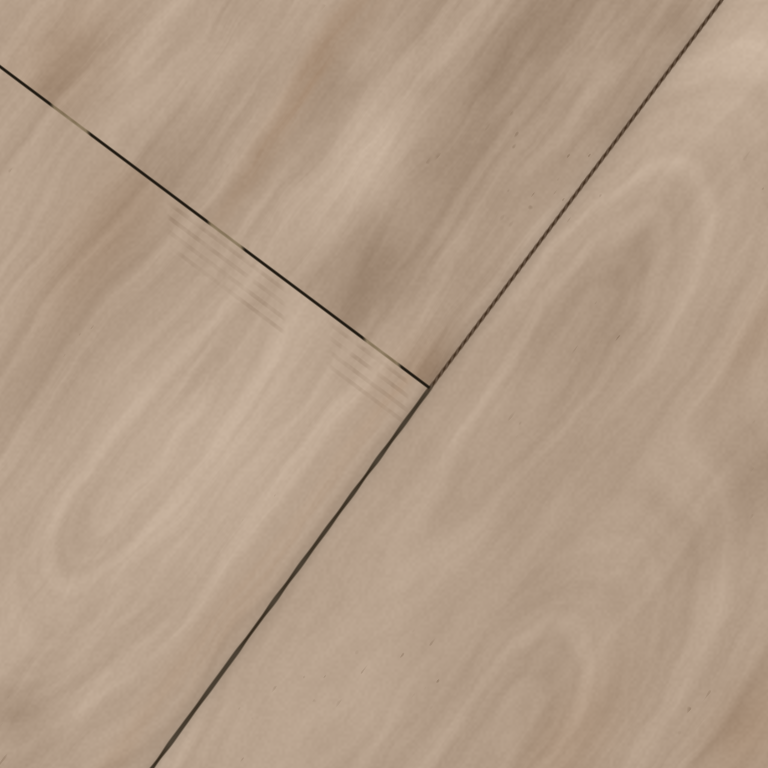
Give the GLSL for this texture, as a three.js fragment shader.

```glsl
// Three pale wood planks meeting at a T joint, laid on the diagonal.
// Warped open-ended rings give the cathedral grain, stretched noise the fibres,
// soft spots the stains; dark broken gaps separate the boards.
varying vec2 vUv;

const vec2 JOINT = vec2(0.56, 0.495);

float hash(vec2 p) {
  vec3 q = fract(vec3(p.xyx) * 0.1031);
  q += dot(q, q.yzx + 33.33);
  return fract((q.x + q.y) * q.z);
}

float noise(vec2 p) {
  vec2 i = floor(p), f = fract(p);
  f = f * f * (3.0 - 2.0 * f);
  return mix(mix(hash(i), hash(i + vec2(1, 0)), f.x),
             mix(hash(i + vec2(0, 1)), hash(i + vec2(1, 1)), f.x), f.y);
}

float fbm(vec2 p) {
  float sum = 0.0, amp = 0.5;
  for (int i = 0; i < 4; i++) {
    sum += amp * (noise(p) - 0.5);
    p = p * 2.03 + 17.3;
    amp *= 0.5;
  }
  return sum;
}

// x runs along the boards, y across them to the right
vec2 toGrain(vec2 p) {
  p -= JOINT;
  return vec2(dot(p, vec2(0.597, 0.802)), dot(p, vec2(0.802, -0.597)));
}

// Soft stain, sized along and across the grain
float stain(vec2 g, vec2 centre, vec2 size) {
  vec2 d = (g - toGrain(centre)) / size;
  return exp(-dot(d, d));
}

// Ring rounded at the end that faces tip (+1 or -1), drawn out at the other
float ringRadius(vec2 g, vec2 centre, float squash, float tip) {
  vec2 d = g - centre;
  d.x *= d.x * tip > 0.0 ? squash : 0.14;
  return length(d);
}

// Broad growth bands with finer lines between them
float rings(float r) {
  return 0.012 * sin(r * 125.0) + 0.006 * sin(r * 340.0 + 1.0) + 0.05 * fbm(vec2(r * 80.0, 3.0));
}

float band(float x, float lo, float hi) {
  return smoothstep(lo - 0.004, lo + 0.004, x) * (1.0 - smoothstep(hi - 0.004, hi + 0.004, x));
}

void main() {
  vec2 p = vUv;
  vec2 g = toGrain(p);

  // Signed distances to the long seam and the cross seam
  float slope = p.y > JOINT.y ? 0.752 : 0.731;
  float across = (p.x - JOINT.x - (p.y - JOINT.y) * slope) * 0.8;
  float above = (p.y - JOINT.y + (p.x - JOINT.x) * 0.748) * 0.801;

  vec2 warp = vec2(fbm(g * vec2(5.0, 9.0) + 4.0), fbm(g * vec2(5.0, 9.0) + 31.0));
  vec2 w = g + warp * vec2(0.09, 0.05);
  float fibre = fbm(vec2(w.x * 5.0, w.y * 80.0) + 50.0);
  float tone = 0.0;
  float brown = 0.0;

  if (across > 0.0) {
    // Right board: one tall arch and a second below it
    float arch = ringRadius(w, vec2(0.2, 0.115), 0.4, 1.0);
    float lower = ringRadius(w, vec2(-0.28, 0.35), 0.4, 1.0);
    float r = -log(exp(-arch * 40.0) + exp(-lower * 40.0)) / 40.0;
    tone = rings(r) + 0.04 * fibre + 0.06 * fbm(w * vec2(6.0, 10.0));
    tone += 0.04 * exp(-pow((arch - 0.09) / 0.01, 2.0)) * smoothstep(0.05, 0.3, g.x);
    tone += 0.05 * stain(g, vec2(0.95, 0.92), vec2(0.18, 0.09));
    tone += 0.035 * stain(g, vec2(0.38, 0.08), vec2(0.15, 0.08));
    tone += 0.03 * stain(g, vec2(0.6, 0.26), vec2(0.06, 0.04));
    tone -= 0.045 * stain(g, vec2(0.83, 0.66), vec2(0.14, 0.05));
    tone -= 0.04 * stain(g, vec2(0.74, 0.42), vec2(0.2, 0.08));
    tone -= 0.04 * stain(g, vec2(0.97, 0.36), vec2(0.16, 0.03));
    brown = 0.8 * stain(g, vec2(0.98, 0.05), vec2(0.1, 0.05))
          + 0.6 * stain(g, vec2(0.74, 0.03), vec2(0.12, 0.05))
          + 0.4 * stain(g, vec2(0.99, 0.57), vec2(0.09, 0.03));
  } else if (above > 0.0) {
    // Upper board: long streaks and cloudy grey patches
    tone = 0.09 * fibre + 0.13 * fbm(w * vec2(7.0, 13.0) + 9.0) + 0.04 * fbm(vec2(w.x * 3.0, w.y * 28.0));
    tone += 0.045 * stain(g, vec2(0.5, 0.82), vec2(0.2, 0.055));
    tone += 0.035 * stain(g, vec2(0.29, 0.92), vec2(0.15, 0.05));
    tone -= 0.065 * stain(w, vec2(0.68, 0.93), vec2(0.2, 0.05));
    tone -= 0.06 * stain(w, vec2(0.56, 0.73), vec2(0.16, 0.04));
    tone -= 0.07 * stain(w, vec2(0.47, 0.64), vec2(0.09, 0.05));
    tone -= 0.04 * stain(w, vec2(0.57, 0.88), vec2(0.04, 0.025));
    brown = (stain(w, vec2(0.44, 0.95), vec2(0.11, 0.02))
           + 0.9 * stain(w, vec2(0.34, 0.8), vec2(0.1, 0.02))) * (0.9 + 3.0 * fibre)
          + 0.6 * stain(g, vec2(0.08, 0.92), vec2(0.1, 0.06))
          + 0.6 * stain(g, vec2(0.55, 0.52), vec2(0.05, 0.04));
  } else {
    // Lower left board: long nested loops
    float r = ringRadius(w, vec2(-0.34, -0.235), 0.42, -1.0);
    tone = 0.012 + rings(r) + 0.06 * fibre;
    tone += 0.04 * stain(g, vec2(0.27, 0.4), vec2(0.3, 0.11));
    tone -= 0.04 * stain(g, vec2(0.04, 0.5), vec2(0.25, 0.04));
    tone -= 0.04 * stain(g, vec2(0.03, 0.06), vec2(0.05, 0.06));
    brown = 0.6 * stain(g, vec2(0.14, 0.7), vec2(0.14, 0.05))
          + 0.5 * exp(-pow((across + 0.035) / 0.025, 2.0)) * (0.7 + 3.0 * fibre);
    // Faint saw marks beside the cross seam
    float marks = smoothstep(0.0, 0.9, sin(above * 420.0)) * band(above, -0.06, -0.008);
    tone -= 0.05 * marks * (band(p.x, 0.22, 0.37) + band(p.x, 0.43, 0.53)) * noise(g * vec2(40.0, 70.0));
  }

  // Surface speckle and a few short flecks
  tone += 0.02 * (noise(p * 260.0) - 0.5) + 0.045 * fbm(p * 5.0);
  float fleck = smoothstep(0.9, 1.0, noise(g * vec2(60.0, 140.0))) * smoothstep(0.72, 0.9, noise(p * 9.0 + 5.0));
  vec3 colour = vec3(0.7, 0.615, 0.535) + tone * vec3(1.0, 1.03, 1.03);
  colour -= brown * vec3(0.06, 0.075, 0.085) + 0.1 * fleck;

  // Long seam: faintly twisted brown edge above the joint, darker gap below
  float upper = smoothstep(-0.01, 0.01, p.y - JOINT.y);
  float twist = 0.5 + 0.5 * sin(g.x * 560.0 + across * 700.0);
  float wear = noise(vec2(g.x * 35.0, 2.0));
  float width = mix(0.0012 + 0.0014 * wear, 0.0013 + 0.0006 * twist, upper);
  vec3 gap = mix(vec3(0.2, 0.16, 0.11) + 0.1 * wear, vec3(0.26, 0.19, 0.13) + 0.12 * twist, upper);
  colour *= 1.0 - 0.13 * exp(-abs(across) * 150.0);
  colour = mix(colour, gap, 1.0 - smoothstep(width - 0.001, width + 0.002, abs(across)));

  // Cross seam, bridged by pale filler in three places
  float left = 1.0 - smoothstep(-0.002, 0.001, across);
  float filler = min(1.0, band(p.x, 0.068, 0.115) + band(p.x, 0.272, 0.316) + band(p.x, 0.475, 0.52));
  float cut = left * (1.0 - smoothstep(0.0004, 0.0032, abs(above + 0.0005)));
  vec3 joint = mix(vec3(0.12, 0.1, 0.07), vec3(0.52, 0.46, 0.35) - 0.15 * noise(p * 90.0), filler);
  colour = mix(colour, joint, cut * (1.0 - 0.25 * filler));

  gl_FragColor = vec4(colour, 1.0);
}
```
